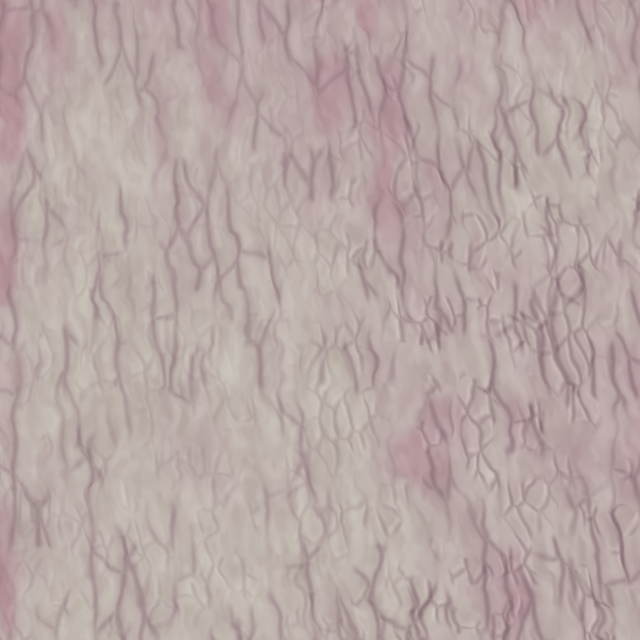
Write a WebGL 2 fragment shader that draws this texture.

```glsl
#version 300 es
precision highp float;

uniform vec2 u_resolution;
out vec4 fragColor;

vec3 hash3(vec2 cell) {
  vec3 h = fract(cell.xyx * vec3(0.1031, 0.1030, 0.0973) + 0.37);
  h += dot(h, h.yxz + 33.33);
  return fract((h.xxy + h.yzz) * h.zyx);
}

// Smooth cellular noise: random cell values blended by distance
float blotch(vec2 p) {
  vec2 cell = floor(p), f = p - cell;
  float total = 0.0, weights = 0.0;
  for (int y = -1; y <= 1; y++) {
    for (int x = -1; x <= 1; x++) {
      vec2 o = vec2(x, y);
      vec3 h = hash3(cell + o);
      vec2 d = o + 0.15 + 0.7 * h.xy - f;
      float w = exp(-5.0 * dot(d, d));
      total += w * h.z;
      weights += w;
    }
  }
  return total / weights;
}

// Cell borders: distance in canvas units, and how upright the border is
vec2 cellBorder(vec2 p, vec2 scale) {
  p *= scale;
  vec2 cell = floor(p), f = p - cell;
  vec2 nearest = vec2(0.0), nearestCell = vec2(0.0);
  float best = 9.0;
  for (int y = -1; y <= 1; y++) {
    for (int x = -1; x <= 1; x++) {
      vec2 o = vec2(x, y);
      vec2 d = o + hash3(cell + o).xy - f;
      if (dot(d, d) < best) {
        best = dot(d, d);
        nearest = d;
        nearestCell = o;
      }
    }
  }
  vec2 border = vec2(9.0, 0.0);
  for (int y = -2; y <= 2; y++) {
    for (int x = -2; x <= 2; x++) {
      vec2 o = nearestCell + vec2(x, y);
      vec2 d = o + hash3(cell + o).xy - f;
      vec2 gap = d - nearest;
      if (dot(gap, gap) > 0.0001) {
        vec2 n = normalize(gap);
        float dist = dot(0.5 * (d + nearest), n) / length(n * scale);
        if (dist < border.x) border = vec2(dist, abs(n.x));
      }
    }
  }
  return border;
}

float crack(vec2 p, vec2 scale, float width) {
  vec2 border = cellBorder(p, scale);
  return (1.0 - smoothstep(0.0, width, border.x)) * mix(0.55, 1.0, border.y);
}

void main() {
  vec2 uv = gl_FragCoord.xy / u_resolution;

  // Leaning grain with a slight waver
  vec2 grain = uv;
  grain.x += uv.y * (0.05 + 0.13 * uv.x);
  grain.x += 0.004 * sin(uv.y * 23.0 + uv.x * 11.0) + 0.002 * sin(uv.y * 61.0 - uv.x * 37.0);
  grain += 0.009 * (vec2(blotch(uv * 38.0), blotch(uv * 38.0 + 50.0)) - 0.5);

  // Broad stain: top, left rim and right half, with pale pools
  float cloud = blotch(grain * vec2(8.0, 5.0) + 7.0) - 0.5;
  float patches = blotch(grain * vec2(24.0, 13.0) + 19.0) - 0.5;
  float top = smoothstep(0.6, 1.0, uv.y);
  float rim = 1.0 - smoothstep(0.0, 0.06, uv.x);
  float right = smoothstep(0.4, 0.72, uv.x + 0.12 * (uv.y - 0.4));
  float stain = 0.16 + 0.55 * top + 0.5 * rim + 0.5 * right * (1.0 - 0.5 * top);
  stain -= 0.4 * exp(-45.0 * dot(uv - vec2(0.86, 0.82), uv - vec2(0.86, 0.82)));
  stain += 0.45 * cloud + 0.55 * patches;

  vec3 color = mix(vec3(0.755, 0.722, 0.685), vec3(0.725, 0.640, 0.650), clamp(stain, 0.0, 1.0));
  float rose = smoothstep(0.75, 1.4, stain + 0.35 * rim + 0.5 * patches);
  color = mix(color, vec3(0.69, 0.53, 0.565), 0.6 * rose);

  // Fibre mottling
  float fibre = blotch(grain * vec2(62.0, 20.0)) - 0.5;
  float speck = blotch(grain * vec2(115.0, 60.0) + 31.0) - 0.5;
  color += (0.06 * fibre + 0.045 * speck) * vec3(0.85, 1.05, 1.0);

  // Broken cracks, denser and darker toward the lower right
  float dense = clamp(0.35 + 0.65 * right + 0.25 * (0.5 - uv.y), 0.0, 1.0);
  float depth = dense * mix(1.0, 0.6, top);
  float breaks = smoothstep(0.3, 0.7, blotch(grain * vec2(21.0, 13.0) + 3.0));
  float fineBreaks = smoothstep(0.38, 0.72, blotch(grain * vec2(34.0, 24.0) + 11.0));
  float wide = crack(grain, vec2(25.0, 8.0), 0.0075) * breaks * mix(0.55, 1.0, depth);
  float fine = crack(grain + 4.0, vec2(39.0, 20.0), 0.006) * fineBreaks * depth;
  float halo = crack(grain, vec2(25.0, 8.0), 0.018) * breaks;
  color = mix(color, vec3(0.65, 0.54, 0.57), 0.3 * halo);
  color = mix(color, vec3(0.49, 0.39, 0.42), clamp(0.5 * wide + 0.42 * fine, 0.0, 0.7));

  // Pale lifted flakes beside the finer cracks
  float lifted = crack(grain + vec2(4.006, 3.994), vec2(39.0, 20.0), 0.005);
  color += 0.045 * lifted * fineBreaks * depth * (1.0 - fine);

  fragColor = vec4(color, 1.0);
}
```
